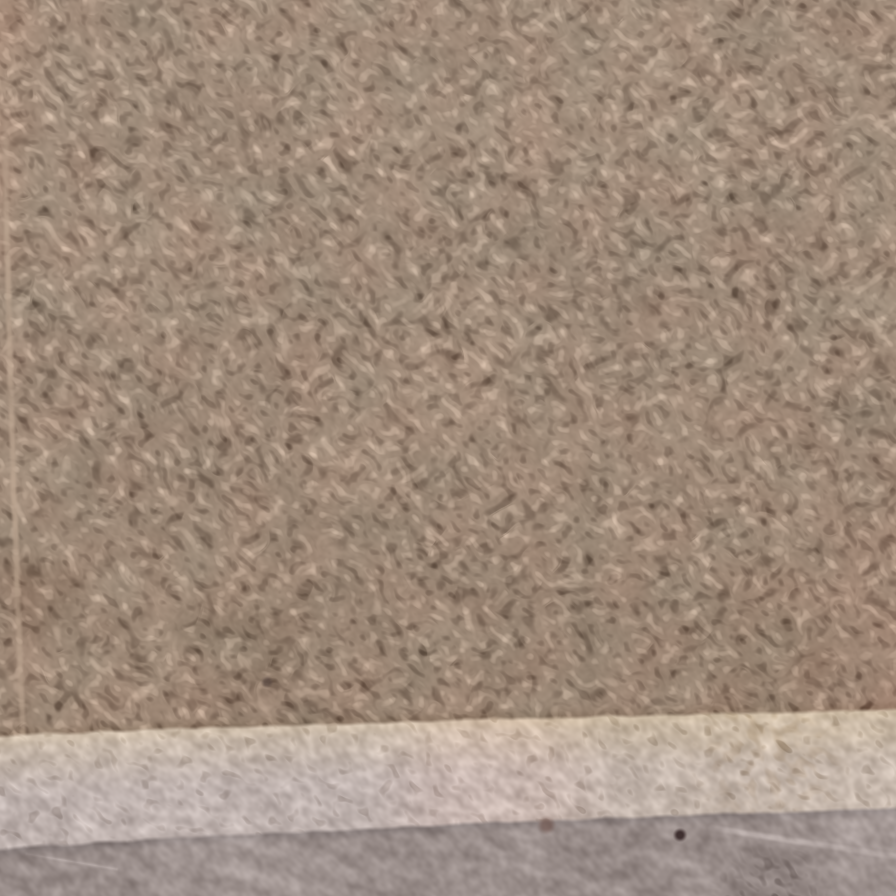
A three.js fragment shader for this texture:

```glsl
// A speckled tan stone wall above a pale ledge and a grey lower strip.
// Short, rotated gradient noise makes chunky flecks; sloping edge curves
// split the layers, with a faint joint at the left and small scratches below.
varying vec2 vUv;

vec2 gradientAt(vec2 cell) {
  vec3 q = fract(cell.xyx * vec3(0.1031, 0.1030, 0.0973));
  q += dot(q, q.yzx + 33.33);
  float angle = 6.2832 * fract((q.x + q.y) * q.z);
  return vec2(cos(angle), sin(angle));
}

float noise(vec2 p) {
  vec2 i = floor(p), f = p - i;
  vec2 u = f * f * f * (f * (f * 6.0 - 15.0) + 10.0);
  float a = dot(gradientAt(i), f);
  float b = dot(gradientAt(i + vec2(1, 0)), f - vec2(1, 0));
  float c = dot(gradientAt(i + vec2(0, 1)), f - vec2(0, 1));
  float d = dot(gradientAt(i + vec2(1, 1)), f - vec2(1, 1));
  return mix(mix(a, b, u.x), mix(c, d, u.x), u.y);
}

// Noise drawn out along the given angle.
float streaks(vec2 p, float angle, vec2 scale) {
  float c = cos(angle), s = sin(angle);
  return noise(vec2(c * p.x + s * p.y, c * p.y - s * p.x) * scale + 40.0);
}

float segment(vec2 p, vec2 a, vec2 b) {
  vec2 d = b - a;
  return length(p - a - d * clamp(dot(p - a, d) / dot(d, d), 0.0, 1.0));
}

float spot(vec2 p, vec2 center, float radius) {
  return 1.0 - smoothstep(radius * 0.3, radius, length(p - center));
}

void main() {
  vec2 p = vUv;

  // Flecks lean down to the right, with upward strokes more common at right
  float falling = streaks(p, -0.9, vec2(44.0, 76.0));
  float rising = streaks(p + 3.0, 0.6, vec2(46.0, 72.0));
  float lean = smoothstep(-0.08, 0.08, noise(p * 24.0 + 9.0) + 0.3 * (p.x - 0.65));
  float fleck = mix(falling, rising, lean);
  float chips = streaks(p + 7.0, -0.7, vec2(68.0, 100.0));
  float fine = streaks(p + 11.0, -0.8, vec2(110.0, 150.0));
  float cloud = noise(p * 5.0 + 21.0) + 0.6 * noise(p * 12.0 + 5.0);
  float blotch = noise(p * 25.0 + 14.0);

  // Wall: base tint, broad stains, dark and light flecks
  vec3 wall = mix(vec3(0.608, 0.527, 0.458), vec3(0.625, 0.547, 0.479), smoothstep(0.2, 0.9, p.y));
  wall += cloud * vec3(0.03, 0.026, 0.023) + blotch * vec3(0.05, 0.049, 0.047);
  wall += vec3(0.02, -0.003, -0.004) * noise(p * 16.0 + 60.0);
  wall += vec3(0.02, 0.0, 0.0) * smoothstep(0.85, 1.0, p.x) * (1.0 - smoothstep(0.3, 0.6, p.y));
  wall += vec3(0.03, 0.008, 0.004) * (1.0 - smoothstep(0.0, 0.06, p.x)) * smoothstep(0.6, 0.85, p.y);
  float grain = 0.75 + 0.25 * smoothstep(-0.3, 0.3, noise(p * 7.0 + 33.0));
  wall -= vec3(0.125, 0.121, 0.112) * smoothstep(0.08, 0.48, fleck) * grain;
  wall += vec3(0.105, 0.1, 0.095) * smoothstep(0.14, 0.5, -fleck) * grain;
  wall += vec3(0.095, 0.091, 0.087) * smoothstep(0.14, 0.48, chips);
  wall -= vec3(0.1, 0.097, 0.09) * smoothstep(0.14, 0.48, -chips);
  wall += fine * vec3(0.045, 0.042, 0.04);
  wall -= 0.025 * spot(p, vec2(0.86, 0.27), 0.12);
  wall -= 0.025 * spot(p, vec2(0.28, 0.29), 0.09);

  // Faint, broken pale joint, drifting right as it descends
  float jointX = 0.005 + 0.029 * pow(1.0 - p.y, 1.7) + 0.001 * noise(vec2(3.5, p.y * 25.0));
  float joint = 1.0 - smoothstep(0.0005, 0.0055, abs(p.x - jointX));
  joint *= 1.0 - smoothstep(0.7, 0.95, p.y);
  wall = mix(wall, vec3(0.74, 0.65, 0.57), joint * (0.6 + 0.5 * noise(vec2(7.5, p.y * 40.0))));
  wall -= 0.04 * spot(p, vec2(0.045, 0.34), 0.07);

  // Two gently curved borders
  float wobble = 0.0022 * noise(vec2(p.x * 35.0, 2.5));
  float wallEdge = 0.179 + 0.039 * p.x - 0.010 * p.x * p.x + wobble;
  float ledgeEdge = 0.053 + 0.062 * p.x - 0.017 * p.x * p.x + wobble;
  wall -= vec3(0.05, 0.05, 0.053) * (1.0 - smoothstep(0.0, 0.014, p.y - wallEdge));

  // Ledge: lilac grey at lower left, cream at the top and right
  float rise = (p.y - ledgeEdge) / (wallEdge - ledgeEdge);
  float warm = clamp(0.75 * smoothstep(0.4, 1.0, rise) + 0.5 * smoothstep(0.35, 0.9, p.x), 0.0, 1.0);
  vec3 ledge = mix(vec3(0.755, 0.706, 0.69), vec3(0.795, 0.73, 0.655), warm);
  ledge += vec3(0.02, 0.002, 0.0) * spot(p, vec2(0.55, 0.12), 0.16);
  float dapple = streaks(p + 2.0, -0.35, vec2(42.0, 78.0));
  ledge += 0.09 * dapple + 0.085 * chips + 0.06 * fine + 0.06 * blotch + 0.025 * cloud;
  ledge -= vec3(0.1, 0.103, 0.107) * smoothstep(0.18, 0.5, chips - 0.3 * dapple);
  float stain = spot(p, vec2(0.86, 0.155), 0.11);
  ledge -= vec3(0.075, 0.085, 0.1) * stain * smoothstep(-0.15, 0.4, fleck + 0.6 * chips);
  ledge += vec3(0.03, 0.026, 0.012) * smoothstep(0.86, 0.98, rise);

  // Lower strip: muted grey, scratches, chips and a dark right corner
  float smear = streaks(p, -0.25, vec2(26.0, 60.0));
  vec3 strip = vec3(0.61, 0.563, 0.55) + 0.1 * smear + 0.05 * cloud + 0.07 * chips + 0.05 * fine;
  strip -= vec3(0.055, 0.05, 0.045) * (1.0 - smoothstep(0.0, 0.013, ledgeEdge - p.y));
  strip -= spot(p, vec2(0.86, 0.0), 0.08) * (0.045 + 0.13 * smoothstep(0.0, 0.4, chips));
  float scratch = segment(p, vec2(0.794, 0.076), vec2(1.0, 0.044));
  scratch = min(scratch, segment(p, vec2(0.03, 0.047), vec2(0.13, 0.03)) + 0.002);
  strip += (0.075 + 0.1 * smear) * (1.0 - smoothstep(0.0005, 0.0055, scratch));

  // Join the layers and add the chips
  vec3 color = mix(strip, ledge, smoothstep(-0.003, 0.003, p.y - ledgeEdge));
  color = mix(color, wall, smoothstep(-0.003, 0.003, p.y - wallEdge));
  color = mix(color, vec3(0.2, 0.14, 0.14), 0.9 * spot(p, vec2(0.759, 0.068), 0.009));
  color = mix(color, vec3(0.42, 0.31, 0.28), 0.6 * spot(p, vec2(0.61, 0.079), 0.012));
  color = mix(color, vec3(0.3, 0.24, 0.22), 0.6 * spot(p, vec2(0.298, 0.239), 0.008));
  gl_FragColor = vec4(clamp(color, 0.0, 1.0), 1.0);
}
```
